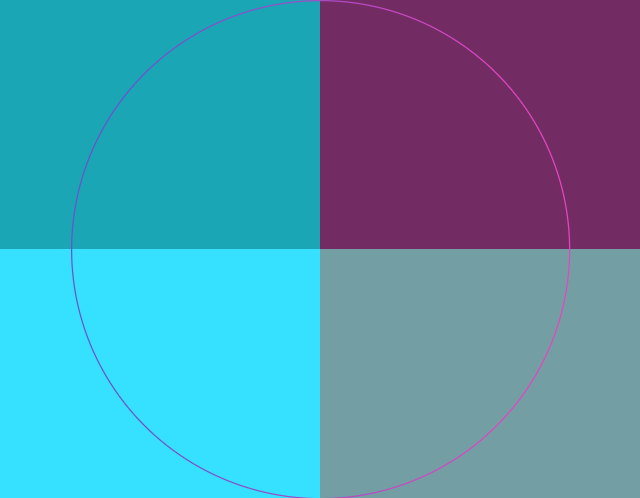
A WebGL 1 fragment shader for this background:

```glsl
precision highp float;

uniform vec2 u_resolution;

const vec3 TEAL = vec3(0.10, 0.65, 0.71);
const vec3 PLUM = vec3(0.45, 0.17, 0.39);
const vec3 CYAN = vec3(0.21, 0.88, 1.00);
const vec3 SAGE = vec3(0.45, 0.62, 0.64);
const vec3 RING_VIOLET = vec3(0.42, 0.32, 0.80);
const vec3 RING_PINK = vec3(0.90, 0.27, 0.75);

const vec2 RING_CENTER = vec2(0.00125, -0.00125);
const float RING_RADIUS = 0.5;
const float RING_HALF_WIDTH = 0.00125;

// Coverage of a signed distance, softened over one pixel
float coverage(float dist, float pixel) {
    return clamp(0.5 - dist / pixel, 0.0, 1.0);
}

float ringDistance(vec2 p, vec2 center, float radius, float halfWidth) {
    return abs(length(p - center) - radius) - halfWidth;
}

// Four flat colours meeting at the origin
vec3 quadrants(vec2 p, float pixel) {
    float right = coverage(-p.x, pixel);
    float top = coverage(-p.y, pixel);
    return mix(mix(CYAN, SAGE, right), mix(TEAL, PLUM, right), top);
}

// Ring tint shifts from violet on the left to pink on the right
vec3 ringColor(vec2 p, float radius) {
    return mix(RING_VIOLET, RING_PINK, smoothstep(-radius, radius, p.x));
}

void main() {
    // Centred coordinates in units of canvas height
    float pixel = 1.0 / u_resolution.y;
    vec2 p = (gl_FragCoord.xy - 0.5 * u_resolution) * pixel;

    vec3 color = quadrants(p, pixel);

    // Thin outline circle
    float dist = ringDistance(p, RING_CENTER, RING_RADIUS, RING_HALF_WIDTH);
    color = mix(color, ringColor(p, RING_RADIUS), coverage(dist, pixel));

    gl_FragColor = vec4(color, 1.0);
}
```
